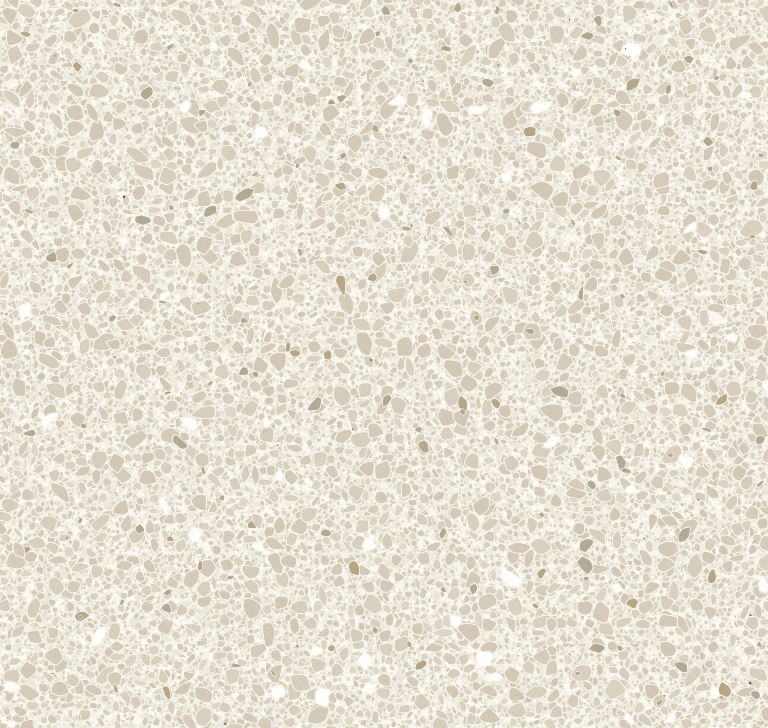
Reproduce this texture procedurally as a Shadertoy shader.

```glsl
// Pale terrazzo: beige stone chips of several sizes set in a mottled cream binder.
// Each size is a jittered grid of rounded random polygons, painted fine to coarse,
// with a thin binder rim that keeps neighbouring chips apart.

const float TAU = 6.2831853;
const vec3 BINDER_SHADE = vec3(0.915, 0.90, 0.845);
const vec3 BINDER_LIGHT = vec3(0.985, 0.98, 0.95);
const vec3 RIM = vec3(0.965, 0.955, 0.92);
const vec3 BEIGE = vec3(0.825, 0.78, 0.71);
const vec3 SAND = vec3(0.875, 0.845, 0.785);
const vec3 OCHRE = vec3(0.72, 0.65, 0.52);
const vec3 GREY = vec3(0.69, 0.67, 0.61);
const vec3 WHITE = vec3(0.995, 0.995, 0.985);
const vec3 SPECK = vec3(0.36, 0.32, 0.27);

struct Chips {
    float cell;      // grid spacing
    float density;   // chance that a cell holds a chip
    float minRadius;
    float maxRadius;
    float stretch;   // greatest elongation
    float rim;       // width of the binder rim
    float softness;  // extra edge blur
};

float hash(vec2 p) {
    return fract(sin(dot(p, vec2(127.1, 311.7))) * 43758.5453);
}

vec2 hash2(vec2 p) {
    return vec2(hash(p), hash(p + 37.3));
}

float valueNoise(vec2 p) {
    vec2 i = floor(p);
    vec2 f = fract(p);
    f = f * f * (3.0 - 2.0 * f);
    float low = mix(hash(i), hash(i + vec2(1, 0)), f.x);
    float high = mix(hash(i + vec2(0, 1)), hash(i + vec2(1, 1)), f.x);
    return mix(low, high, f.y);
}

vec2 direction(float angle) {
    return vec2(cos(angle), sin(angle));
}

// Approximate distance to a six-sided polygon with softened corners.
float polygonDistance(vec2 p, float radius, vec2 id) {
    float sum = 0.0;
    for (int i = 0; i < 6; i++) {
        vec2 r = hash2(id + float(i) * 5.17);
        float angle = (float(i) + 0.8 * r.x) * TAU / 6.0;
        float side = radius * mix(0.6, 1.0, r.y);
        float g = max(dot(p, direction(angle)) / side, 0.0);
        g *= g;
        g *= g;
        sum += g * g;
    }
    return (pow(sum + 1e-6, 0.125) - 1.0) * radius;
}

// Paints one size class of chips over the base colour.
vec3 scatter(vec3 base, vec2 p, Chips c, vec3 toneA, vec3 toneB, float seed, float pixel) {
    vec2 home = floor(p / c.cell);
    float edge = 0.65 * pixel + c.softness;
    for (int y = -1; y <= 1; y++) {
        for (int x = -1; x <= 1; x++) {
            vec2 cellId = home + vec2(x, y);
            vec2 id = cellId + seed;
            if (hash(id + 3.7) > c.density) continue;

            vec2 center = (cellId + 0.5 + 0.8 * (hash2(id) - 0.5)) * c.cell;
            vec2 look = hash2(id + 11.9);
            float radius = mix(c.minRadius, c.maxRadius, look.x * look.x);
            vec2 axis = direction(TAU * look.y);
            float s = mix(1.0, c.stretch, pow(hash(id + 23.1), 2.0));
            vec2 q = p - center;
            q = vec2(dot(q, axis) / s, dot(q, vec2(-axis.y, axis.x)) * s);
            if (length(q) > 1.7 * radius + s * (c.rim + edge)) continue;

            float d = polygonDistance(q, radius, id) / sqrt(s);
            float rim = 1.0 - smoothstep(-edge, edge, d - c.rim);
            float body = 1.0 - smoothstep(-edge, edge, d);
            base = mix(base, RIM, rim * step(1e-5, c.rim));
            base = mix(base, mix(toneA, toneB, hash(id + 51.3)), body);
        }
    }
    return base;
}

void mainImage(out vec4 fragColor, in vec2 fragCoord) {
    float pixel = 1.0 / iResolution.y;
    vec2 p = fragCoord * pixel;

    // Mottled binder
    float mottle = 0.6 * valueNoise(p * 290.0) + 0.4 * valueNoise(p * 95.0 + 17.0);
    vec3 color = mix(BINDER_SHADE, BINDER_LIGHT, smoothstep(0.2, 0.75, mottle));

    // Beige aggregate from dust to coarse, with soft white shell between
    Chips dust = Chips(0.0065, 0.55, 0.0012, 0.0026, 1.3, 0.0, 0.0003);
    Chips fine = Chips(0.0105, 0.76, 0.0030, 0.0052, 1.6, 0.0012, 0.0);
    Chips shell = Chips(0.08, 0.24, 0.0075, 0.0150, 1.4, 0.0, 0.0022);
    Chips medium = Chips(0.0170, 0.72, 0.0050, 0.0088, 1.6, 0.0016, 0.0);
    Chips coarse = Chips(0.0300, 0.60, 0.0085, 0.0150, 1.5, 0.0018, 0.0);
    color = scatter(color, p, dust, SAND, BEIGE, 5.3, pixel);
    color = scatter(color, p, fine, SAND, BEIGE, 71.7, pixel);
    color = scatter(color, p, medium, SAND, BEIGE, 133.1, pixel);
    color = scatter(color, p, coarse, mix(SAND, BEIGE, 0.4), BEIGE, 211.9, pixel);
    color = scatter(color, p, shell, WHITE, WHITE, 307.3, pixel);

    // Rare ochre and grey stones, then tiny dark specks
    Chips stones = Chips(0.06, 0.18, 0.0065, 0.0115, 1.5, 0.0014, 0.0);
    Chips slivers = Chips(0.03, 0.07, 0.0035, 0.0065, 1.8, 0.0010, 0.0);
    Chips specks = Chips(0.05, 0.09, 0.0011, 0.0020, 1.2, 0.0, 0.0);
    color = scatter(color, p, stones, OCHRE, GREY, 401.9, pixel);
    color = scatter(color, p, slivers, GREY, OCHRE, 463.7, pixel);
    color = scatter(color, p, specks, SPECK, GREY, 523.1, pixel);

    // Faint surface grain
    color += 0.022 * (valueNoise(p * 420.0 + 9.0) - 0.5);
    fragColor = vec4(clamp(color, 0.0, 1.0), 1.0);
}
```
